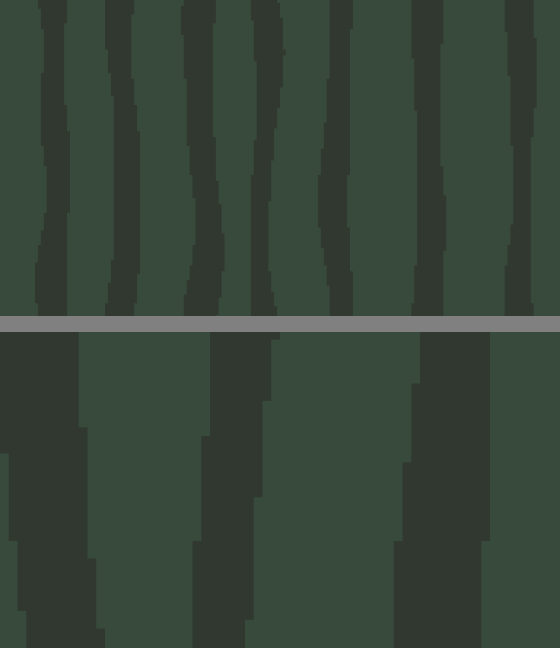
Top, the full canvas; bottom, a detail of the centre.
This pattern is drawn by a Shadertoy shader. Its source:

```glsl
const vec3 GROUND = vec3(0.22, 0.29, 0.23);
const vec3 STRIPE = vec3(0.19, 0.22, 0.19);
const float SPAN = 768.0;    // design units across the canvas
const float PERIOD = 432.0;  // height of one vertical repeat
const float CELL = 4.0;      // side of one blocky cell
const float TAU = 6.2831853;
const int COUNT = 7;

// Mean left and right edge of each stripe
const vec2 EDGES[COUNT] = vec2[COUNT](
    vec2(56.6, 92.0), vec2(152.0, 187.6), vec2(257.8, 297.8),
    vec2(347.0, 377.6), vec2(445.8, 480.3), vec2(569.1, 606.6),
    vec2(698.0, 730.8));

// Edge sway: cosine and sine of the first harmonic, then of the second
const vec4 SWAY_LEFT[COUNT] = vec4[COUNT](
    vec4(-4.1, 0.5, -0.3, 5.0), vec4(-5.7, -2.5, -1.8, -1.8),
    vec4(-4.4, -6.5, -2.8, 0.3), vec4(-1.5, 3.9, -0.5, -1.0),
    vec4(6.1, 5.2, 1.0, -1.5), vec4(-3.2, -2.1, -0.8, -0.5),
    vec4(-6.2, -0.8, -1.0, 2.0));
const vec4 SWAY_RIGHT[COUNT] = vec4[COUNT](
    vec4(-2.4, -2.4, 2.0, 0.0), vec4(-4.0, -5.2, 0.5, -1.3),
    vec4(1.3, -7.5, -1.0, -1.5), vec4(3.4, 10.1, 0.0, 2.3),
    vec4(2.3, 0.6, 1.0, -1.0), vec4(0.8, -3.5, -0.8, 1.5),
    vec4(1.5, 3.6, -1.8, -0.3));

// Stripe coverage along one row of cells, with edges snapped to the grid
float rowCoverage(float x, float row, float pixel) {
    float angle = TAU * (row + 0.5) * CELL / PERIOD;
    vec4 waves = vec4(cos(angle), sin(angle), cos(2.0 * angle), sin(2.0 * angle));
    float coverage = 0.0;
    for (int i = 0; i < COUNT; i++) {
        vec2 sway = vec2(dot(SWAY_LEFT[i], waves), dot(SWAY_RIGHT[i], waves));
        vec2 edge = floor((EDGES[i] + sway) / CELL + 0.5) * CELL;
        float inside = min(x - edge.x, edge.y - x);
        coverage = max(coverage, clamp(inside / pixel + 0.5, 0.0, 1.0));
    }
    return coverage;
}

void mainImage(out vec4 fragColor, in vec2 fragCoord) {
    float pixel = SPAN / iResolution.x;
    vec2 p = vec2(fragCoord.x, iResolution.y - fragCoord.y) * pixel;

    // Blend the two rows a pixel may straddle
    float boundary = floor(p.y / CELL + 0.5);
    float below = clamp((p.y - boundary * CELL) / pixel + 0.5, 0.0, 1.0);
    float coverage = mix(rowCoverage(p.x, boundary - 1.0, pixel),
                         rowCoverage(p.x, boundary, pixel), below);

    fragColor = vec4(mix(GROUND, STRIPE, coverage), 1.0);
}
```
